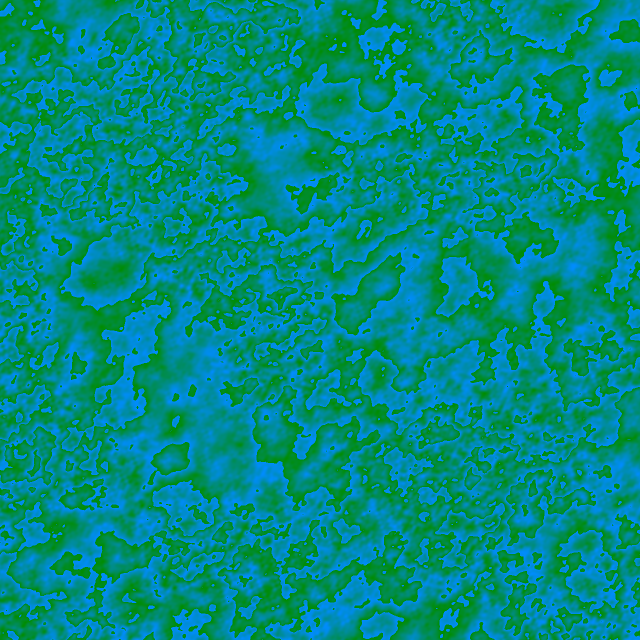
Reproduce this texture procedurally as a WebGL 1 fragment shader.

```glsl
precision highp float;
// Mottled green and blue mineral surface: rough fractal height, wrapped into sawtooth colour bands.

uniform vec2 u_resolution;

const float GREEN_LEVEL = 0.55;    // constant green channel
const float BASE_FREQUENCY = 11.0; // largest patches across the canvas
const float BAND_COUNT = 1.9;      // colour cycles over the height range
const float GAIN = 0.72;           // amplitude ratio between octaves
const float LACUNARITY = 2.03;     // frequency ratio between octaves
const float ROUGH_FREQUENCY = 7.0; // size of smoother and rougher zones
const float ROUGH_MIN = 0.5;
const float ROUGH_MAX = 1.3;
const float GRAIN_STRETCH = 0.8;   // below 1 lengthens features along the grain
const vec2 GRAIN_DIRECTION = vec2(0.8, 0.6);
const int OCTAVES = 5;

float hash(vec2 cell) {
  vec3 p = fract(cell.xyx * vec3(0.1031, 0.1030, 0.0973));
  p += dot(p, p.yzx + 33.33);
  return fract((p.x + p.y) * p.z);
}

float valueNoise(vec2 p) {
  vec2 cell = floor(p);
  vec2 f = fract(p);
  vec2 blend = f * f * (3.0 - 2.0 * f);
  float low = mix(hash(cell), hash(cell + vec2(1.0, 0.0)), blend.x);
  float high = mix(hash(cell + vec2(0.0, 1.0)), hash(cell + vec2(1.0, 1.0)), blend.x);
  return mix(low, high, blend.y);
}

// Fractal sum whose fine octaves grow and fade from zone to zone.
float roughHeight(vec2 uv) {
  float zone = smoothstep(0.2, 0.8, valueNoise(uv * ROUGH_FREQUENCY + 71.0));
  float roughness = mix(ROUGH_MIN, ROUGH_MAX, zone);
  vec2 across = vec2(-GRAIN_DIRECTION.y, GRAIN_DIRECTION.x);
  vec2 p = vec2(dot(uv, GRAIN_DIRECTION) * GRAIN_STRETCH, dot(uv, across)) * BASE_FREQUENCY + 19.0;
  mat2 turn = mat2(0.8, 0.6, -0.6, 0.8) * LACUNARITY;
  float amplitude = 1.0;
  float height = 0.0;
  for (int i = 0; i < OCTAVES; i++) {
    float weight = i < 2 ? 1.0 : roughness;
    height += amplitude * weight * (valueNoise(p) - 0.5);
    p = turn * p + 13.7;
    amplitude *= GAIN;
  }
  return height;
}

void main() {
  // Average four close samples per pixel to soften the band edges slightly.
  float blue = 0.0;
  for (int y = 0; y < 2; y++) {
    for (int x = 0; x < 2; x++) {
      vec2 offset = (vec2(float(x), float(y)) - 0.5) * 0.5;
      vec2 uv = (gl_FragCoord.xy + offset) / u_resolution.y;
      blue += 0.25 * fract(roughHeight(uv) * BAND_COUNT + 0.5);
    }
  }
  gl_FragColor = vec4(0.0, GREEN_LEVEL, blue, 1.0);
}
```
